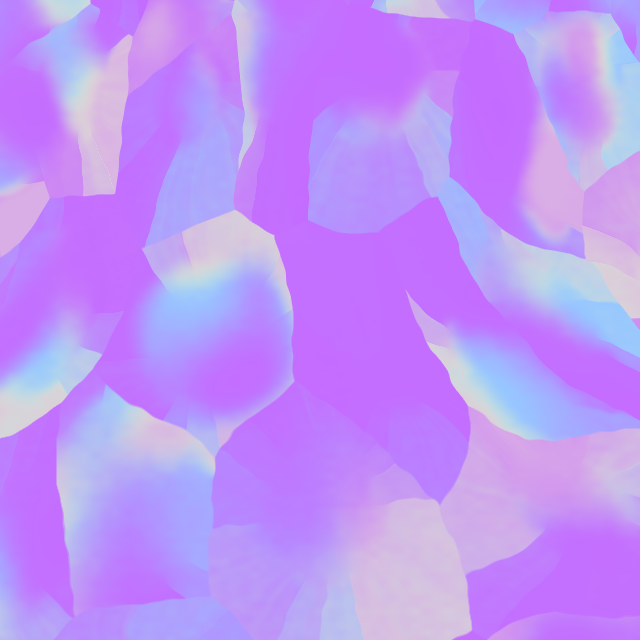
Write a Shadertoy shader that draws this texture map.

```glsl
// Pastel patchwork: irregular tall Voronoi cells with crisp wavy borders on violet.
// Each cell holds a soft blurred colour field that fans out into flat radial facets;
// a second canvas-wide field dissolves some of the borders into haze.

vec2 hash2(vec2 p) {
    vec3 h = fract(p.xyx * vec3(0.1031, 0.1030, 0.0973));
    h += dot(h, h.yzx + 33.33);
    return fract((h.xx + h.yz) * h.zy);
}

// Two independent channels of smooth value noise
vec2 noise2(vec2 p) {
    vec2 i = floor(p), f = p - i;
    f = f * f * (3.0 - 2.0 * f);
    return mix(mix(hash2(i), hash2(i + vec2(1, 0)), f.x),
               mix(hash2(i + vec2(0, 1)), hash2(i + vec2(1, 1)), f.x), f.y);
}

// Two turned lattices summed, for round blobs without a visible grid
vec2 blobs(vec2 p) {
    vec2 turned = mat2(0.8, 0.6, -0.6, 0.8) * p;
    return 0.5 + 0.7 * (noise2(p) + noise2(turned + 17.3) - 1.0);
}

// Soft in the middle, stretched into angular facets past the core radius
vec2 cellField(vec2 q, vec2 site, vec2 id) {
    vec2 seed = hash2(id + 71.0);
    vec2 d = q - site;
    float r = max(length(d), 1e-4);
    float angle = atan(d.y, d.x + 1e-5);
    float core = mix(0.15, 0.5, seed.y);
    float outer = smoothstep(core - 0.05, core + 0.12, r);

    // Uneven angular steps with slightly softened edges
    float t = angle * 10.0 / 6.28319 + 0.5 * sin(3.0 * angle + 6.28319 * seed.x);
    float stair = floor(t) + smoothstep(0.48, 0.52, fract(t));
    float facet = mix(angle, stair * 0.628319, 0.85 * outer);

    vec2 ray = vec2(cos(facet), sin(facet));
    float reach = min(r, core) + 0.1 * max(r - core, 0.0);
    vec2 field = blobs(ray * reach * 2.0 + seed * 97.0);
    field += 0.22 * outer * (noise2(ray * 2.5 + seed * 53.0) - 0.5);
    return field + 0.03 * outer * (noise2(d / r * 14.0 + seed * 31.0) - 0.5);
}

// First channel is the strength over violet, second the hue from blue to pink;
// halfway hues give lavender when weak and cream when strong
vec3 palette(vec2 v) {
    float strength = mix(0.1 * v.x, 1.0, smoothstep(0.26, 0.86, v.x));
    vec2 k = strength * smoothstep(vec2(0.76, 0.28), vec2(0.42, 0.62), v.yy);
    vec3 violet = vec3(0.768, 0.425, 1.0);
    vec3 blue = vec3(0.59, 0.78, 1.0);
    vec3 pink = vec3(0.85, 0.68, 0.90);
    vec3 cream = vec3(0.88, 0.93, 0.80);
    return mix(mix(violet, blue, k.x), mix(pink, cream, k.x), k.y);
}

void mainImage(out vec4 fragColor, in vec2 fragCoord) {
    vec2 p = fragCoord / iResolution.y;

    // Curved borders with a fine ragged wiggle
    vec2 w = p + 0.06 * (noise2(p * 6.0 + 3.0) - 0.5)
               + 0.006 * (noise2(p * 45.0) - 0.5);

    // Narrow tall cells at the top, broad ones at the bottom
    vec2 q = vec2((w.x - 0.4) * mix(2.8, 6.6, smoothstep(0.05, 0.9, w.y)),
                  w.y * (2.6 + 0.6 * w.y)) + 20.0;

    // Nearest and second nearest sites
    vec2 base = floor(q), site1 = q, site2 = q, id1 = base, id2 = base;
    float d1 = 1e3, d2 = 1e3;
    for (int y = -2; y <= 2; y++)
    for (int x = -2; x <= 2; x++) {
        vec2 id = base + vec2(x, y);
        vec2 site = id + 0.1 + 0.8 * hash2(id);
        float d = distance(q, site);
        if (d < d1) {
            d2 = d1; site2 = site1; id2 = id1;
            d1 = d;  site1 = site;  id1 = id;
        } else if (d < d2) {
            d2 = d;  site2 = site;  id2 = id;
        }
    }

    // Smooth the border over about one pixel
    float border = dot(0.5 * (site1 + site2) - q, normalize(site2 - site1));
    float blend = 0.5 - 0.5 * smoothstep(0.0, 3.0 / iResolution.y, border);

    // Haze that hides the borders in places
    vec2 haze = blobs(p * vec2(7.0, 6.0) + 41.0);
    float mist = smoothstep(0.54, 0.82, blobs(p * 4.0 + 13.0).x);
    vec2 grain = 0.03 * (noise2(p * vec2(60.0, 90.0)) - 0.5);

    vec3 near = palette(mix(cellField(q, site1, id1), haze, mist) + grain);
    vec3 next = palette(mix(cellField(q, site2, id2), haze, mist) + grain);
    fragColor = vec4(mix(near, next, blend), 1.0);
}
```
